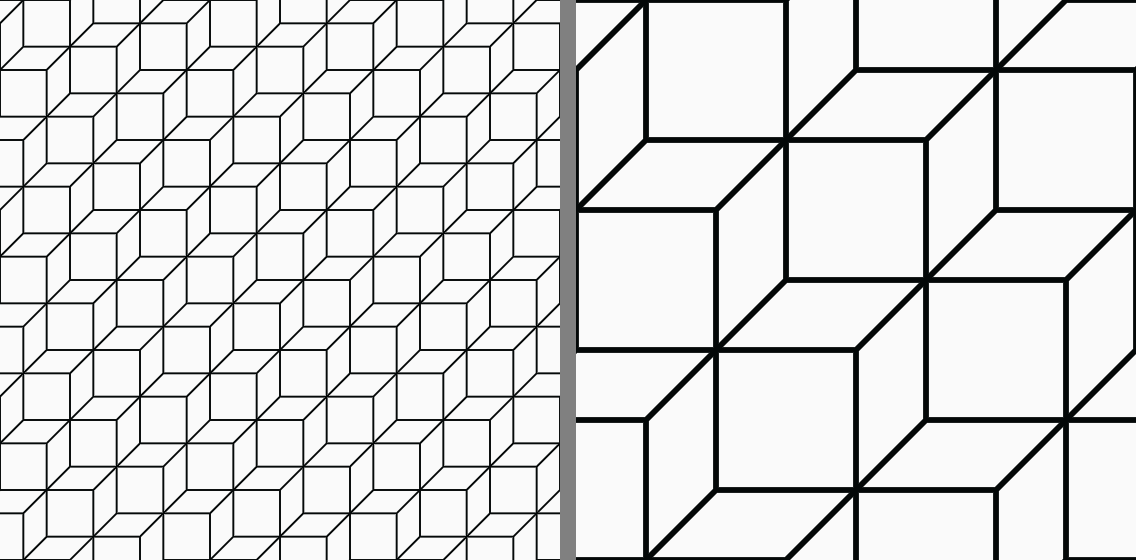
Left, the full canvas; right, a detail of the centre.
Reproduce this pattern procedurally as a WebGL 1 fragment shader.

```glsl
precision highp float;
// Tumbling-block line drawing: each block is a square front with a slanted
// top and side. Blocks sit on a skewed lattice that wraps every 8 units, and
// the distance to the nearest edge among neighbouring blocks inks the lines.

uniform vec2 u_resolution;

const float REPEATS = 3.0;             // wrapping periods across and down
const float PERIOD = 8.0;              // units per period; a front is 2 wide
const float LINE_WIDTH = 0.083;        // in lattice units
const vec2 STEP_A = vec2(2.0, -2.0);   // next block along the falling diagonal
const vec2 STEP_B = vec2(3.0, 1.0);    // next block in the neighbouring row
const vec2 FIRST_CENTRE = vec2(2.0, -1.0);
const vec3 PAPER = vec3(0.98);
const vec3 INK = vec3(0.015, 0.03, 0.03);

float segmentDistance(vec2 p, vec2 a, vec2 b) {
  vec2 ap = p - a;
  vec2 ab = b - a;
  return length(ap - ab * clamp(dot(ap, ab) / dot(ab, ab), 0.0, 1.0));
}

float squareOutline(vec2 p, float halfSide) {
  vec2 d = abs(p) - halfSide;
  return abs(length(max(d, 0.0)) + min(max(d.x, d.y), 0.0));
}

// Front square plus the two receding edges; neighbours close the other faces.
float blockEdges(vec2 p) {
  float front = squareOutline(p, 1.0);
  float leftEdge = segmentDistance(p, vec2(-1.0, 1.0), vec2(0.0, 2.0));
  float rightEdge = segmentDistance(p, vec2(1.0, 1.0), vec2(2.0, 2.0));
  return min(front, min(leftEdge, rightEdge));
}

vec2 toLattice(vec2 p) {
  return vec2((p.x - 3.0 * p.y) / 8.0, (p.x + p.y) / 4.0);
}

vec2 fromLattice(vec2 cell) {
  return cell.x * STEP_A + cell.y * STEP_B;
}

float latticeEdges(vec2 p) {
  vec2 local = p - fromLattice(floor(toLattice(p) + 0.5));
  float nearest = PERIOD;
  for (int j = -1; j <= 1; j++) {
    for (int i = -1; i <= 1; i++) {
      vec2 offset = fromLattice(vec2(float(i), float(j)));
      nearest = min(nearest, blockEdges(local - offset));
    }
  }
  return nearest;
}

void main() {
  float units = REPEATS * PERIOD;
  vec2 p = gl_FragCoord.xy / u_resolution * units;
  float pixel = units / min(u_resolution.x, u_resolution.y);

  // Box-filtered edge, one pixel wide
  float d = latticeEdges(p - FIRST_CENTRE);
  float ink = clamp(0.5 - (d - 0.5 * LINE_WIDTH) / pixel, 0.0, 1.0);

  gl_FragColor = vec4(mix(PAPER, INK, ink), 1.0);
}
```
